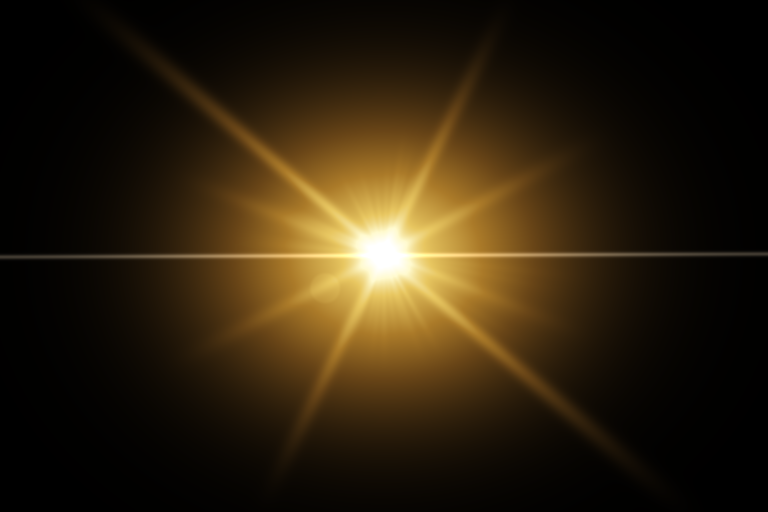
Give the GLSL for this background, as a WebGL 2 fragment shader.

```glsl
#version 300 es
precision highp float;
// A golden star burst on black: an elliptical glow, long tapered beams,
// fans of fine rays and a thin level streak. Light is blended as one scalar
// and coloured by a warm ramp; the pale streak is added afterwards.
uniform vec2 u_resolution;
out vec4 fragColor;

const vec3 BROWN = vec3(0.21, 0.14, 0.05);
const vec3 BRONZE = vec3(0.41, 0.27, 0.09);
const vec3 GOLD = vec3(0.67, 0.48, 0.16);
const vec3 YELLOW = vec3(0.91, 0.78, 0.38);
const vec3 CREAM = vec3(1.0, 0.98, 0.81);
const vec3 STREAK = vec3(0.42, 0.38, 0.32);

float hash(float n) {
    return fract(sin(n * 127.1) * 43758.5453);
}

float span(float a, float b, float x) {
    return clamp((x - a) / (b - a), 0.0, 1.0);
}

float gauss(float x, float width) {
    float q = x / width;
    return exp(-q * q);
}

// Colour of the light at a given strength, from black to white
vec3 warmRamp(float t) {
    vec3 c = BROWN * span(0.0, 0.21, t);
    c = mix(c, BRONZE, span(0.21, 0.41, t));
    c = mix(c, GOLD, span(0.41, 0.67, t));
    c = mix(c, YELLOW, span(0.67, 0.91, t));
    c = mix(c, CREAM, span(0.91, 1.1, t));
    return mix(c, vec3(1.0), span(1.1, 1.25, t));
}

// One-sided beam from the origin, fading out at the given reach
float beam(vec2 p, float degrees, float reach, float width, float spread) {
    float a = radians(degrees);
    vec2 dir = vec2(cos(a), sin(a));
    float along = dot(p, dir);
    float across = dot(p, vec2(-dir.y, dir.x));
    float fade = 1.0 - smoothstep(0.0, reach, along);
    float start = smoothstep(0.0, 0.06, along);
    return gauss(across, width + spread * max(along, 0.0)) * fade * start;
}

// Fine rays scattered evenly around a middle direction
float fan(vec2 p, float middle, float arc, float reach, float seed) {
    float sum = 0.0;
    for (int i = 0; i < 8; i++) {
        float k = float(i);
        float angle = middle + arc * ((k + hash(k + seed)) / 8.0 - 0.5);
        float size = reach * mix(0.6, 1.0, hash(k * 3.7 + seed));
        float power = mix(0.4, 1.0, hash(k * 5.3 + seed));
        sum += power * beam(p, angle, size, 0.003, 0.028);
    }
    return sum;
}

void main() {
    vec2 p = (gl_FragCoord.xy - 0.5 * u_resolution) / u_resolution.y;
    p.y -= 0.002;
    float r = length(p);

    // Long beams, in nearly opposite pairs
    float rays = 0.46 * beam(p, 139.6, 0.86, 0.009, 0.021);
    rays += 0.42 * beam(p, -40.2, 0.84, 0.009, 0.021);
    rays += 0.37 * beam(p, 63.9, 0.60, 0.009, 0.021);
    rays += 0.36 * beam(p, 244.2, 0.58, 0.009, 0.021);
    rays += 0.27 * beam(p, 28.3, 0.52, 0.009, 0.028);
    rays += 0.26 * beam(p, 207.3, 0.50, 0.009, 0.028);
    rays += 0.24 * beam(p, 159.0, 0.46, 0.008, 0.028);
    rays += 0.22 * beam(p, -21.6, 0.46, 0.008, 0.028);

    // Fine rays to the sides, above and below
    rays += 0.13 * fan(p, 162.0, 30.0, 0.42, 1.0);
    rays += 0.13 * fan(p, -19.0, 30.0, 0.44, 4.0);
    rays += 0.22 * fan(p, 94.0, 56.0, 0.28, 7.0);
    rays += 0.22 * fan(p, 274.0, 56.0, 0.28, 11.0);

    // Wide glow holds back the rays where it is bright; the core stays hot
    float light = 0.94 * gauss(length(p * vec2(0.89, 1.08)), 0.287);
    light += rays * (1.0 - 0.85 * light);
    light += 0.36 * gauss(r, 0.050);

    // Faint lens disc
    float disc = length(p - vec2(-0.115, -0.065));
    light += 0.03 * (1.0 - smoothstep(0.025, 0.033, disc));

    // Thin, slightly tilted streak across the whole width
    float streak = gauss(p.y + 0.001 - 0.004 * p.x, 0.0044);
    streak *= mix(1.0, 0.6, smoothstep(0.2, 0.75, abs(p.x)));

    vec3 color = warmRamp(light);
    color += STREAK * streak * (1.0 - 0.55 * color);
    fragColor = vec4(min(color, 1.0), 1.0);
}
```
